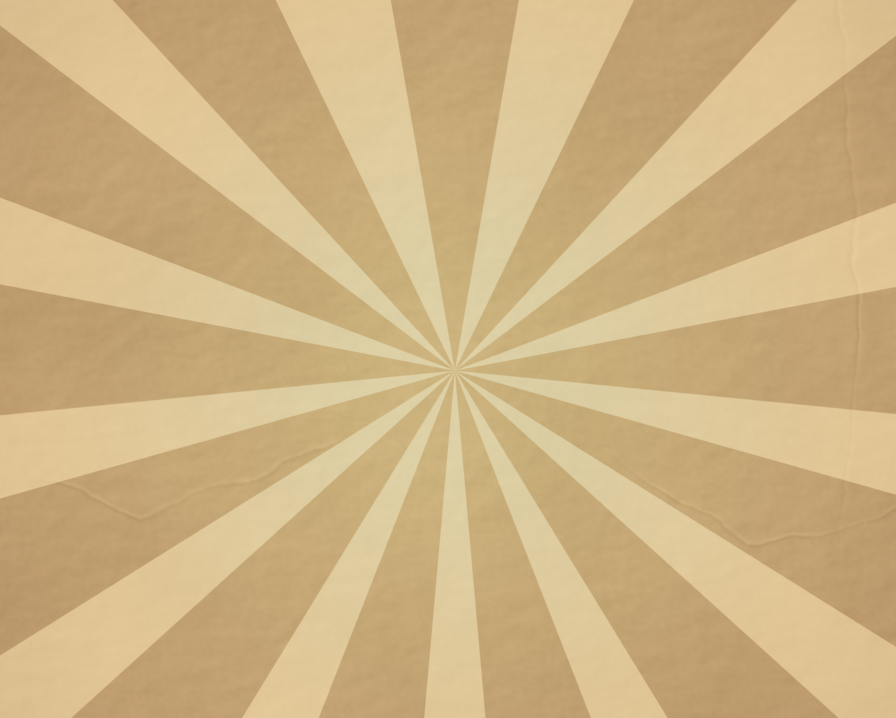
This background is drawn by a Shadertoy shader. Its source:

```glsl
// Sunburst of thirteen cream rays on aged tan paper, mirrored left to right.
// Rays are angular wedges around a hub; a warm radial gradient, embossed value
// noise and three wandering creases give the surface its worn look.

float hash(vec2 p) {
    vec3 h = fract(vec3(p.xyx) * 0.1031);
    h += dot(h, h.yzx + 33.33);
    return fract((h.x + h.y) * h.z);
}

float noise(vec2 p) {
    vec2 cell = floor(p), f = fract(p);
    f = f * f * (3.0 - 2.0 * f);
    return mix(mix(hash(cell), hash(cell + vec2(1, 0)), f.x),
               mix(hash(cell + vec2(0, 1)), hash(cell + vec2(1, 1)), f.x), f.y);
}

float fbm(vec2 p) {
    float sum = 0.0, gain = 0.5;
    for (int i = 0; i < 4; i++) {
        sum += gain * noise(p);
        p = mat2(1.6, 1.2, -1.2, 1.6) * p + 7.3;
        gain *= 0.5;
    }
    return sum;
}

// Coverage of the rays; angles are in degrees away from straight down.
float rays(vec2 q, float pixel) {
    float angle = degrees(atan(abs(q.x) + 1e-6, -q.y));
    float nearest = 26.45 * min(round(angle / 26.45), 5.0);
    float wedge = min(abs(angle - nearest) - 5.05, abs(angle - 162.2) - 8.0);
    float dist = length(q) * sin(radians(clamp(wedge, -90.0, 90.0)));
    return smoothstep(pixel, -pixel, dist);
}

// Lit and shaded sides of a crease at signed distance d.
float crease(float d) {
    float t = d / 0.0035;
    return t * exp(-t * t);
}

float creases(vec2 p) {
    float wander = 0.035 * (fbm(p * 14.0) - 0.47);
    float fade = 0.3 + 0.9 * noise(p * 11.0 + 3.0);

    // Long vertical fold near the right edge
    float fold = crease(p.x - 1.182 - 0.012 * cos(p.y * 7.0 + 2.5) + wander);
    fold *= smoothstep(0.2, 0.35, p.y);

    // Bent cracks low on the left and on the right
    float left = crease(p.y - 0.283 - 0.36 * abs(p.x - 0.195) + wander);
    left *= smoothstep(0.04, 0.1, p.x) * smoothstep(0.51, 0.43, p.x);
    float bend = p.x - 1.042;
    float right = crease(p.y - 0.243 - max(-0.6 * bend, 0.22 * bend) + wander);
    right *= smoothstep(0.82, 0.92, p.x);

    return (fold + left + right) * fade;
}

void mainImage(out vec4 fragColor, in vec2 fragCoord) {
    vec2 p = fragCoord / iResolution.y;
    vec2 q = p - vec2(0.6335, 0.4837);
    float radius = length(q);

    // Base colours warm up away from the hub
    float warmth = smoothstep(0.05, 0.68, radius);
    vec3 tan_ = mix(vec3(0.79, 0.69, 0.48), vec3(0.745, 0.612, 0.432), warmth);
    vec3 cream = mix(vec3(0.862, 0.811, 0.645), vec3(0.882, 0.768, 0.575), warmth);
    float ray = rays(q, 0.9 / iResolution.y);
    vec3 color = mix(tan_, cream, ray);

    // Broad stains, diagonal light on the grain, and creases
    float stain = fbm(p * 5.0 + 2.0) - 0.47;
    vec2 grain = p * vec2(34.0, 48.0);
    float relief = fbm(grain) - fbm(grain + vec2(0.25, -0.3));
    float shade = 0.05 * stain + 0.05 * relief + 0.07 * creases(p);
    shade += 0.012 * (noise(p * 190.0) - 0.5);
    color += shade * mix(1.0, 0.55, ray) * vec3(1.0, 0.98, 0.9);

    // Slight darkening in the far corners
    color *= 1.0 - 0.04 * smoothstep(0.6, 0.85, radius);

    fragColor = vec4(color, 1.0);
}
```
